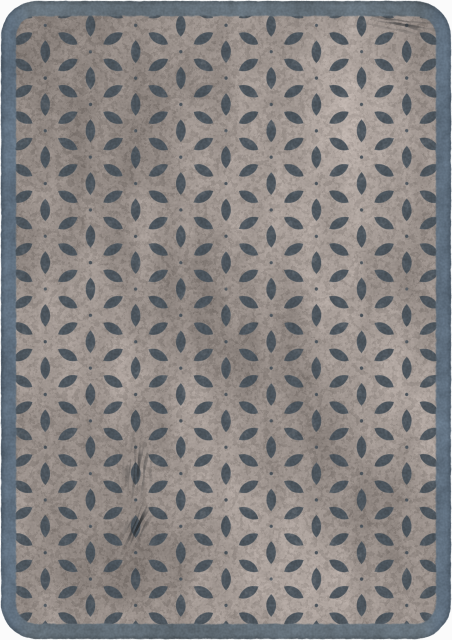
Give the GLSL for this pattern, as a Shadertoy shader.

```glsl
const float EDGE = 0.0824;     // spacing of neighbouring dots, in canvas heights
const float COLUMN = 0.0706;   // spacing of dot columns
const float ROW_SHIFT = 0.0484;
const float HALF_SQRT3 = 0.8660254;
const vec3 PAPER = vec3(0.985);
const vec3 STONE_DARK = vec3(0.44, 0.41, 0.392);
const vec3 STONE_LIGHT = vec3(0.745, 0.702, 0.678);
const vec3 INK = vec3(0.275, 0.315, 0.350);
const vec3 FRAME_DARK = vec3(0.29, 0.325, 0.35);
const vec3 FRAME_LIGHT = vec3(0.46, 0.515, 0.56);
const vec3 SOOT = vec3(0.17, 0.18, 0.19);

vec2 gradientAt(vec2 cell) {
    vec3 h = fract(cell.xyx * vec3(0.1031, 0.1030, 0.0973));
    h += dot(h, h.yzx + 33.33);
    float angle = 6.2831853 * fract((h.x + h.y) * h.z);
    return vec2(cos(angle), sin(angle));
}

float gradientNoise(vec2 p) {
    vec2 i = floor(p), f = fract(p);
    vec2 u = f * f * f * (f * (f * 6.0 - 15.0) + 10.0);
    vec2 e = vec2(1.0, 0.0);
    float low = mix(dot(gradientAt(i), f), dot(gradientAt(i + e), f - e), u.x);
    float high = mix(dot(gradientAt(i + e.yx), f - e.yx), dot(gradientAt(i + 1.0), f - 1.0), u.x);
    return mix(low, high, u.y);
}

float fbm(vec2 p) {
    float sum = 0.0, amp = 0.7;
    for (int i = 0; i < 4; i++) {
        sum += amp * gradientNoise(p);
        p = mat2(1.6, 1.2, -1.2, 1.6) * p + 7.3;
        amp *= 0.55;
    }
    return sum;
}

mat2 rotation(float a) {
    return mat2(cos(a), sin(a), -sin(a), cos(a));
}

float roundedBox(vec2 p, vec2 halfSize, float radius) {
    vec2 q = abs(p) - halfSize + radius;
    return length(max(q, 0.0)) + min(max(q.x, q.y), 0.0) - radius;
}

// Pointed leaf standing along y
float leaf(vec2 p, float halfLength, float halfWidth) {
    float radius = (halfLength * halfLength + halfWidth * halfWidth) / (2.0 * halfWidth);
    return length(vec2(abs(p.x) + radius - halfWidth, p.y)) - radius;
}

// Triangular lattice: a dot on each node, a leaf on the middle of each link
float lattice(vec2 p) {
    float d = 1.0;
    for (int i = 0; i < 3; i++) {
        vec2 q = rotation(float(i) * 1.0471976) * p;
        float column = round(q.x / HALF_SQRT3);
        q -= vec2(HALF_SQRT3, 0.5) * column;
        d = min(d, leaf(vec2(q.x, fract(q.y) - 0.5), 0.212, 0.092));
        d = min(d, length(vec2(q.x, q.y - round(q.y))) - 0.031);
    }
    return d;
}

float coverage(float d, float pixel) {
    return smoothstep(0.75, -0.75, d / pixel);
}

float smudge(vec2 p, vec2 center, float angle, vec2 size) {
    vec2 q = rotation(angle) * (p - center);
    float streaks = smoothstep(-0.15, 0.35, gradientNoise(q * vec2(210.0, 32.0)));
    return streaks * exp(-dot(q / size, q / size));
}

vec3 stone(vec2 p, float grain) {
    float broad = fbm(p * vec2(4.6, 3.4) + 3.7);
    float streaks = gradientNoise(p * vec2(24.0, 4.0) + 11.0);
    float patches = fbm(p * 34.0);
    float flecks = smoothstep(-0.05, 0.25, fbm(p * 105.0) + 0.35 * patches);
    float tone = 0.62 + 0.52 * broad + 0.20 * streaks + 0.22 * patches;
    tone += 0.14 * p.x - 0.20 * flecks + 0.14 * grain;
    tone -= 0.28 * exp(-22.0 * dot(p - vec2(-0.31, 0.45), p - vec2(-0.31, 0.45)));
    return mix(STONE_DARK, STONE_LIGHT, clamp(tone, 0.0, 1.1));
}

vec3 frameColor(vec2 p, float grain, float outer) {
    float tone = 0.60 + 0.45 * fbm(p * 9.0 + 20.0) + 0.3 * fbm(p * 65.0) + 0.2 * grain;
    tone -= 0.35 * smoothstep(-0.008, 0.0, outer);
    vec3 color = mix(FRAME_DARK, FRAME_LIGHT, clamp(tone, 0.0, 1.0));
    float side = smoothstep(0.30, 0.34, abs(p.x));
    return color + vec3(-0.015, 0.0, 0.025) * side;
}

void mainImage(out vec4 fragColor, in vec2 fragCoord) {
    float pixel = 1.0 / iResolution.y;
    vec2 p = (fragCoord - 0.5 * iResolution.xy) * pixel;
    vec2 halfSize = 0.5 * iResolution.xy * pixel - 0.0016;
    float grain = gradientNoise(p * 270.0);
    float ragged = fbm(p * 70.0);

    float outer = roundedBox(p, halfSize, 0.056) + 0.0012 * ragged;
    float inner = roundedBox(p, halfSize - 0.0235, 0.032) + 0.0018 * ragged;

    // Stone panel with worn printed motifs
    vec3 color = stone(p, grain);
    vec2 cell = vec2(p.x * HALF_SQRT3 / COLUMN, (p.y - ROW_SHIFT) / EDGE);
    float motif = lattice(cell) * EDGE + 0.0005 * ragged;
    float wear = 0.93 - 0.12 * smoothstep(0.1, 0.5, ragged);
    vec3 ink = INK * (1.0 + 0.16 * ragged + 0.14 * grain);
    color = mix(color, ink, coverage(motif, pixel) * wear);

    // Frame and soot marks
    color = mix(frameColor(p, grain, outer), color, coverage(inner, pixel * 1.5));
    float soot = smudge(p, vec2(-0.139, -0.32), 0.45, vec2(0.011, 0.026));
    soot += 0.55 * smudge(p, vec2(-0.139, -0.23), 0.1, vec2(0.018, 0.035));
    soot += 0.6 * smudge(p, vec2(0.275, 0.464), 1.75, vec2(0.010, 0.045));
    color = mix(color, SOOT, clamp(soot, 0.0, 0.85));

    fragColor = vec4(mix(PAPER, color, coverage(outer, pixel)), 1.0);
}
```
